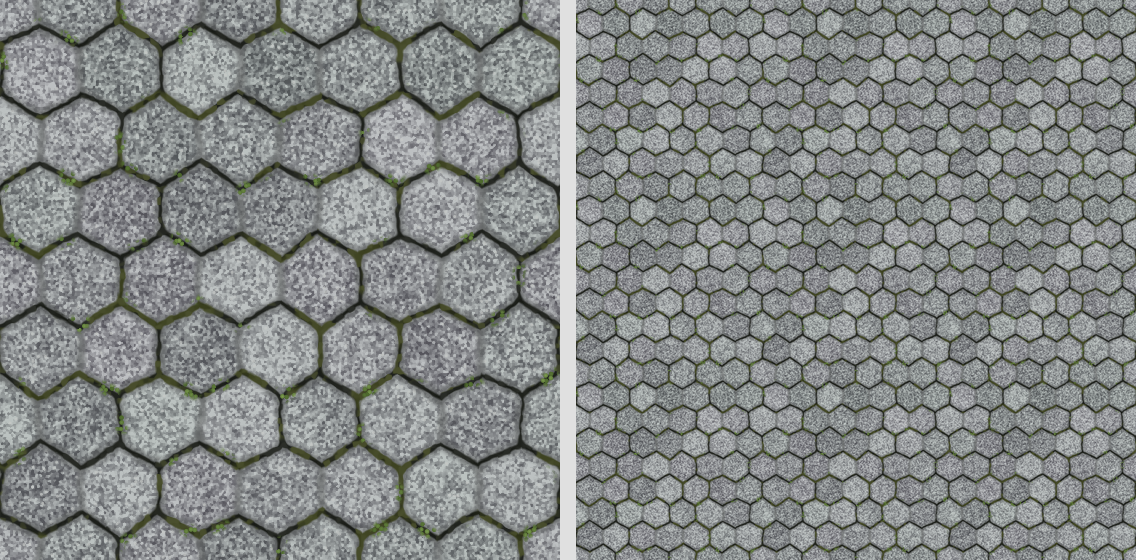
Left, the tile; right, the same tile 3 across and 3 down.
Reproduce this texture procedurally as a WebGL 2 fragment shader.

```glsl
#version 300 es
precision highp float;
// Weathered grey hexagonal paving, seven stones by eight rows, with mossy joints and weeds.
uniform vec2 u_resolution;
out vec4 fragColor;

const vec2 STONES = vec2(7.0, 8.0);
const float ROW_STEP = 0.8660254;
const float TAU = 6.2831853;

const vec3 STONE_DARK = vec3(0.40, 0.41, 0.425);
const vec3 STONE_LIGHT = vec3(0.68, 0.70, 0.70);
const vec3 STONE_EDGE = vec3(0.39, 0.40, 0.40);
const vec3 JOINT_SOIL = vec3(0.13, 0.14, 0.12);
const vec3 JOINT_MOSS = vec3(0.25, 0.27, 0.14);
const vec3 LEAF_DARK = vec3(0.24, 0.34, 0.13);
const vec3 LEAF_LIGHT = vec3(0.50, 0.62, 0.32);

vec3 hash3(vec2 p, float seed) {
  vec3 h = fract(vec3(p.xyx + seed) * vec3(0.1031, 0.1030, 0.0973));
  h += dot(h, h.yxz + 33.33);
  return fract((h.xxy + h.yzz) * h.zyx);
}

// Wrapping cellular noise: x = nearest distance, y = its random tone, z = blended tone.
vec3 cellular(vec2 uv, float count, float seed) {
  vec2 p = uv * count;
  vec2 base = floor(p);
  vec2 nearest = vec2(9.0, 0.0);
  vec2 blend = vec2(0.0);
  for (int y = -1; y <= 1; y++) {
    for (int x = -1; x <= 1; x++) {
      vec2 cell = base + vec2(x, y);
      vec3 h = hash3(mod(cell, count), seed);
      vec2 toPoint = cell + 0.15 + 0.7 * h.xy - p;
      float d2 = dot(toPoint, toPoint);
      if (d2 < nearest.x) nearest = vec2(d2, h.z);
      blend += vec2(h.z, 1.0) * exp(-9.0 * d2);
    }
  }
  return vec3(sqrt(nearest.x), nearest.y, blend.x / blend.y);
}

// Layered sines with whole periods, used to bend the joints.
vec2 wobble(vec2 uv) {
  vec2 a = TAU * uv;
  return 0.022 * sin(a.yx * vec2(3.0, 4.0) + 2.0 * sin(a * 2.0) + 1.0)
       + 0.012 * sin(a.yx * vec2(11.0, 9.0) + a.xy * 5.0)
       + 0.005 * sin(a.yx * 37.0 + a.xy * vec2(23.0, 29.0));
}

// Offset from the nearest stone centre in xy, wrapped column and row in zw.
vec4 hexCell(vec2 q) {
  float pair = q.y / (2.0 * ROW_STEP);
  vec2 evenId = vec2(floor(q.x + 0.5), 2.0 * floor(pair + 0.5));
  vec2 oddId = vec2(floor(q.x), 2.0 * floor(pair) + 1.0);
  vec2 toEven = q - vec2(evenId.x, evenId.y * ROW_STEP);
  vec2 toOdd = q - vec2(oddId.x + 0.5, oddId.y * ROW_STEP);
  bool useEven = dot(toEven, toEven) < dot(toOdd, toOdd);
  return useEven ? vec4(toEven, mod(evenId, STONES)) : vec4(toOdd, mod(oddId, STONES));
}

// Whether the joint right of a stone is only a shallow moulded groove.
bool isGroove(vec2 id) {
  if (id.x == 3.0) return hash3(id, 5.0).x < 0.45;
  return mod(id.x + step(4.0, id.x), 2.0) < 0.5;
}

float smoothMin(float a, float b, float k) {
  float h = max(k - abs(a - b), 0.0) / k;
  return min(a, b) - 0.25 * h * h * k;
}

vec3 stoneColor(vec2 uv, vec2 id) {
  float fine = cellular(uv, 210.0, 1.0).z - 0.5;
  vec3 grit = cellular(uv, 125.0, 2.0);
  float cloud = cellular(uv, 34.0, 3.0).z - 0.5;
  vec3 own = hash3(id, 17.0);
  float tone = 0.62 + 1.25 * fine + 0.55 * (grit.z - 0.5) + 0.22 * cloud + 0.5 * (own.x - 0.5);
  vec3 color = mix(STONE_DARK, STONE_LIGHT, clamp(tone, -0.25, 1.2));
  color += 0.016 * (own.y - 0.5) * vec3(1.0, -0.6, 1.0);
  // Sparse pale chips
  float chip = step(0.95, grit.y) * (1.0 - smoothstep(0.2, 0.45, grit.x));
  return mix(color, vec3(0.78, 0.79, 0.78), 0.65 * chip);
}

void main() {
  vec2 uv = gl_FragCoord.xy / u_resolution;
  vec2 q = uv * STONES * vec2(1.0, ROW_STEP) + wobble(uv);
  vec4 cell = hexCell(q);
  vec2 p = cell.xy, id = cell.zw;

  // Distances to the slanted and upright sides
  float slant = 0.5 - dot(abs(p), vec2(0.5, ROW_STEP));
  float upright = 0.5 - abs(p.x);
  vec2 owner = p.x > 0.0 ? id : vec2(mod(id.x + STONES.x - 1.0, STONES.x), id.y);
  bool groove = isGroove(owner);
  float edge = groove ? slant : smoothMin(slant, upright + 0.008, 0.07);

  // Stone face, rounded rim and shallow groove
  float crumb = cellular(uv, 90.0, 7.0).z - 0.5;
  float patchTone = cellular(uv, 19.0, 8.0).z;
  vec3 color = stoneColor(uv, id);
  float rim = 1.0 - smoothstep(0.03, 0.125, edge + 0.03 * crumb);
  color = mix(color, STONE_EDGE + 0.12 * crumb, 0.68 * rim);
  float dip = groove ? 1.0 - smoothstep(0.01, 0.085, upright + 0.02 * crumb) : 0.0;
  color = mix(color, STONE_EDGE + 0.03 + 0.1 * crumb, 0.7 * dip);

  // Dark joint of uneven width, partly filled with moss
  float width = 0.024 + 0.022 * crumb + 0.014 * (patchTone - 0.5);
  float joint = 1.0 - smoothstep(width - 0.008, width + 0.022, edge);
  float moss = smoothstep(0.45, 0.8, patchTone + 0.5 * crumb);
  color = mix(color, mix(JOINT_SOIL, JOINT_MOSS, moss) + 0.08 * crumb, joint);

  // Small weeds gathered along the joints
  vec3 clump = cellular(uv, 11.0, 11.0);
  vec3 leaf = cellular(uv, 104.0, 12.0);
  float growth = step(0.25, clump.y) * (1.0 - smoothstep(0.13, 0.26, clump.x));
  growth *= 1.0 - smoothstep(0.05, 0.11, edge);
  float blade = (1.0 - smoothstep(0.32, 0.55, leaf.x)) * step(0.3, leaf.y);
  color = mix(color, mix(LEAF_DARK, LEAF_LIGHT, leaf.y * (1.0 - leaf.x)), growth * blade);

  fragColor = vec4(color, 1.0);
}
```
